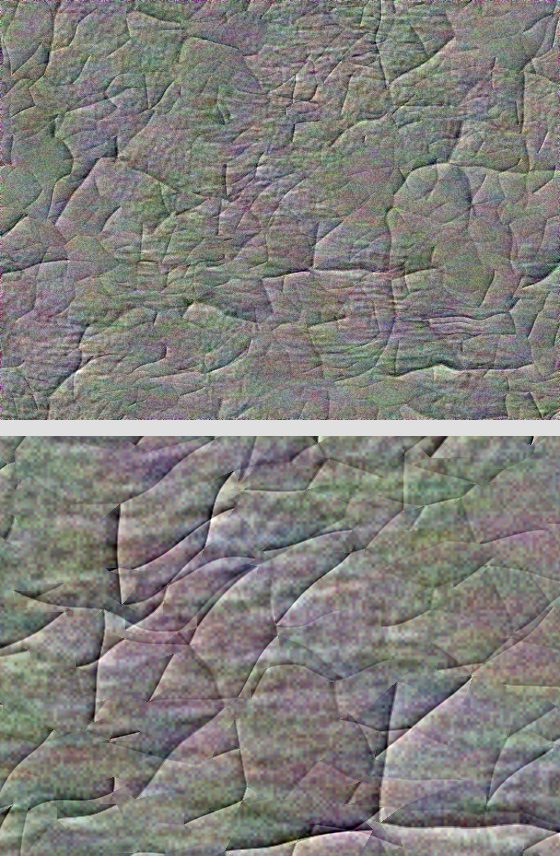
Top: the whole. Bottom: its middle third, enlarged.
Reproduce this texture procedurally as a WebGL 1 fragment shader.

```glsl
precision highp float;
uniform vec2 u_resolution;

const vec3 BASE = vec3(0.500, 0.504, 0.486);
const vec3 COOL_LIGHT = vec3(0.84, 1.0, 1.10);
const vec3 WARM_SHADE = vec3(1.16, 0.99, 0.76);
const vec3 OLIVE = vec3(-0.008, 0.010, -0.024);
const vec3 MAUVE = vec3(0.012, -0.010, 0.016);
const vec2 LIGHT_DIR = vec2(-0.6, 0.8);
const float GRAIN_ROWS = 384.0;

vec3 hash3(vec2 p) {
  vec3 q = fract(p.xyx * vec3(0.1031, 0.1030, 0.0973));
  q += dot(q, q.yxz + 33.33);
  return fract((q.xxy + q.yzz) * q.zyx);
}

vec3 noise3(vec2 p) {
  vec2 cell = floor(p);
  vec2 f = fract(p);
  f = f * f * (3.0 - 2.0 * f);
  vec3 low = mix(hash3(cell), hash3(cell + vec2(1.0, 0.0)), f.x);
  vec3 high = mix(hash3(cell + vec2(0.0, 1.0)), hash3(cell + 1.0), f.x);
  return mix(low, high, f.y);
}

// Centred noise with its mean brightness removed
vec3 chroma(vec2 p) {
  vec3 n = noise3(p);
  return n - dot(n, vec3(1.0 / 3.0));
}

float triangleWave(float x) {
  return abs(fract(0.5 * x + 0.25) - 0.5) * 4.0 - 1.0;
}

// Height difference of a noise field along the light
float emboss(vec2 p, vec2 offset) {
  return noise3(p + offset).x - noise3(p - offset).x;
}

// Nearest fold between facets: distance, facing, strength, facet tone
vec4 facetFold(vec2 p) {
  vec2 cell = floor(p);
  vec2 nearestId = cell;
  vec2 nearest = vec2(9.0);
  for (int j = -1; j <= 1; j++) {
    for (int i = -1; i <= 1; i++) {
      vec2 id = cell + vec2(float(i), float(j));
      vec2 r = id + hash3(id).xy - p;
      if (dot(r, r) < dot(nearest, nearest)) {
        nearest = r;
        nearestId = id;
      }
    }
  }
  vec4 fold = vec4(9.0, 0.0, 0.0, hash3(nearestId).z);
  for (int j = -2; j <= 2; j++) {
    for (int i = -2; i <= 2; i++) {
      vec2 id = nearestId + vec2(float(i), float(j));
      vec2 r = id + hash3(id).xy - p;
      vec2 across = r - nearest;
      if (dot(across, across) > 0.0001) {
        vec2 normal = normalize(across);
        float d = dot(0.5 * (nearest + r), normal);
        if (d < fold.x) {
          float strength = hash3(id + nearestId + 71.0).x;
          fold.xyz = vec3(d, dot(normal, LIGHT_DIR), strength);
        }
      }
    }
  }
  return fold;
}

// Relief of one layer: x is broad shading, y is the crisp crease
vec2 creaseRelief(vec2 p, float scale, float pixel) {
  vec4 fold = facetFold(p * scale);
  float d = fold.x / scale;
  float visible = smoothstep(0.25, 0.9, fold.z);
  float edge = smoothstep(0.0, 1.2 * pixel, d);
  float broad = fold.y * exp(-d * scale / 0.13) * edge;
  float rim = fold.y * exp(-d / max(0.0025, 0.032 / scale)) * edge;
  float groove = exp(-d / 0.0024);
  return vec2(broad * visible + 0.22 * (fold.w - 0.5),
              (rim - 0.25 * groove) * visible);
}

void main() {
  vec2 p = gl_FragCoord.xy / u_resolution.y;
  float pixel = 1.0 / u_resolution.y;
  vec3 patches = noise3(p * 5.5 + 17.0);

  // Crumpled folds in three sizes, slightly bent
  vec2 bend = (noise3(p * 6.0).xy - 0.5) * 0.06;
  bend += (noise3(p * 21.0 + 5.0).xy - 0.5) * 0.018;
  vec2 q = p + bend;
  vec2 slanted = vec2(q.x + 0.5 * q.y, 1.15 * q.y - 0.6 * q.x);
  vec2 relief = creaseRelief(q * vec2(0.85, 1.1), 7.5, pixel);
  relief += 0.95 * creaseRelief(slanted + 9.0, 11.5, pixel) * (0.4 + patches.y);
  relief += 0.7 * creaseRelief(q * vec2(0.75, 1.3) + 4.0, 23.0, pixel) * (0.4 + patches.x);

  // Horizontal fibres and pitted patches
  vec2 fibrePoint = (p + 0.4 * bend) * vec2(20.0, 120.0);
  float fibres = emboss(fibrePoint, vec2(0.0, 0.45));
  fibres += 0.8 * emboss(fibrePoint * vec2(2.3, 1.5) + 31.0, vec2(0.0, 0.45));
  fibres *= 0.12 + 1.2 * smoothstep(0.35, 0.7, patches.x);
  float pits = emboss(p * 125.0, LIGHT_DIR * 0.5) * (0.2 + smoothstep(0.35, 0.75, patches.z));

  // Muted tints, cool highlights and warm flanks
  vec3 color = BASE + mix(OLIVE, MAUVE, smoothstep(0.25, 0.75, noise3(p * 8.0 + 41.0).x));
  color += 0.05 * chroma(p * 14.0) + 0.09 * chroma(p * vec2(28.0, 75.0) + 3.0);
  color += 0.07 * (noise3(p * 16.0 + 7.0).y - 0.5);
  color += 0.165 * relief.x * WARM_SHADE;
  color += 0.25 * relief.y * COOL_LIGHT;
  color += 0.11 * fibres * vec3(0.9, 1.0, 1.08) + 0.13 * pits;

  // Fine coloured weave, stronger along the outer rim
  vec2 g = p * GRAIN_ROWS;
  vec2 border = min(p, vec2(u_resolution.x / u_resolution.y, 1.0) - p);
  float rim = 1.0 - smoothstep(0.0, 0.009, min(border.x, border.y));
  float weave = triangleWave(g.x) * triangleWave(g.y);
  vec3 speck = noise3(g + 0.5) - 0.5;
  vec3 grain = 0.10 * speck + 0.12 * vec3(speck.y);
  grain += 0.14 * weave * (noise3(p * 80.0 + 23.0) - vec3(0.37, 0.56, 0.43));
  color += grain * (1.0 + 1.3 * rim) + rim * vec3(0.03, -0.03, 0.02);

  gl_FragColor = vec4(clamp(color, 0.0, 1.0), 1.0);
}
```
